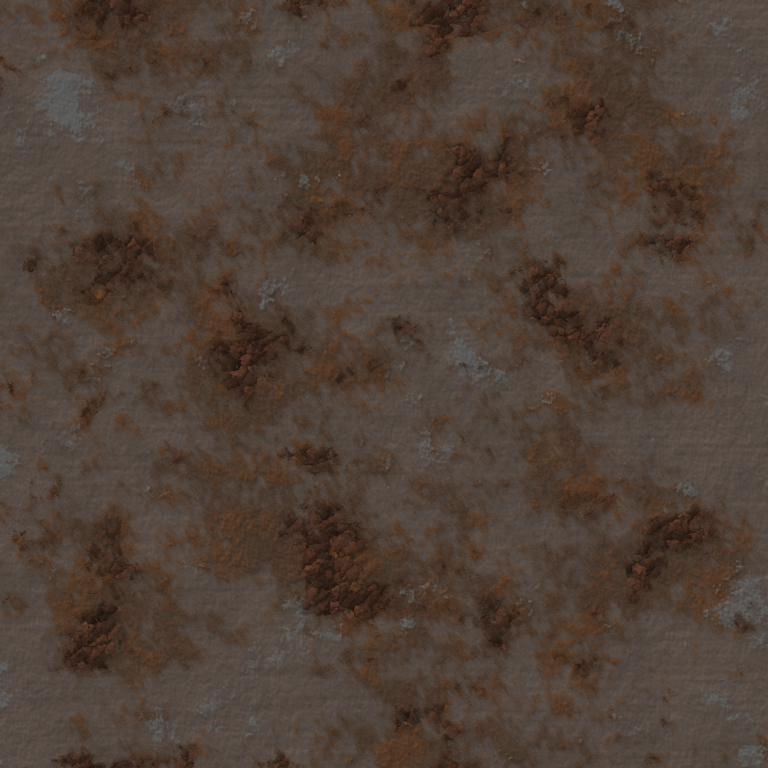
This texture is drawn by a three.js fragment shader. Its source:

```glsl
varying vec2 vUv;

#define PATCH_SCALE 5.0
#define CLUMP_SCALE 8.0
#define GRAIN_SCALE 24.0
#define FLAKE_SCALE 68.0
#define BRUSH_SCALE 170.0
#define RUST_BIAS 0.15
#define CRUST_START 0.65
#define FROST_START 1.45
#define RELIEF 0.13
#define LIGHT_STEP vec2(-0.0022, 0.0036)

const vec3 METAL = vec3(0.335, 0.292, 0.265);
const vec3 STAIN = vec3(0.275, 0.205, 0.155);
const vec3 ORANGE = vec3(0.345, 0.215, 0.125);
const vec3 FLAKE_RED = vec3(0.345, 0.200, 0.150);
const vec3 SOIL = vec3(0.175, 0.115, 0.082);
const vec3 FROST = vec3(0.355, 0.368, 0.372);
const vec3 OCHRE = vec3(0.460, 0.290, 0.090);

vec2 hash2(vec2 cell) {
  vec2 h = vec2(dot(cell, vec2(127.1, 311.7)), dot(cell, vec2(269.5, 183.3)));
  return fract(sin(h) * 43758.545);
}

float corner(vec2 cell, vec2 offset) {
  return dot(hash2(cell) * 2.0 - 1.0, offset);
}

float gradientNoise(vec2 p) {
  vec2 i = floor(p), f = fract(p);
  vec2 u = f * f * f * (f * (f * 6.0 - 15.0) + 10.0);
  vec2 e = vec2(1.0, 0.0);
  float low = mix(corner(i, f), corner(i + e.xy, f - e.xy), u.x);
  float high = mix(corner(i + e.yx, f - e.yx), corner(i + e.xx, f - e.xx), u.x);
  return mix(low, high, u.y);
}

// Fractal noise scaled to a spread of about one, whatever the gain
float fbm(vec2 p, float gain) {
  float sum = 0.0, amplitude = 1.0, power = 0.0;
  for (int i = 0; i < 5; i++) {
    sum += amplitude * gradientNoise(p);
    power += amplitude * amplitude;
    amplitude *= gain;
    p = mat2(1.62, 1.20, -1.20, 1.62) * p + 17.3;
  }
  return 4.5 * sum / sqrt(power);
}

// Angular scales: x = lit tilt, y = random tint, z = distance to the crack
vec3 flakes(vec2 p) {
  vec2 i = floor(p), f = fract(p), nearest = vec2(0.0), id = vec2(0.0);
  float first = 8.0, second = 8.0;
  for (int y = -1; y <= 1; y++) {
    for (int x = -1; x <= 1; x++) {
      vec2 cell = vec2(float(x), float(y));
      vec2 seed = hash2(i + cell);
      vec2 toSeed = cell + seed - f;
      float d = length(toSeed);
      second = min(second, max(first, d));
      if (d < first) {
        first = d;
        nearest = toSeed;
        id = seed;
      }
    }
  }
  return vec3(dot(nearest, vec2(0.7, -1.0)), id.x, second - first);
}

void main() {
  vec2 warp = vec2(fbm(vUv * 13.0 + 3.7, 0.7), fbm(vUv * 13.0 + 41.2, 0.7));
  vec2 p = vUv + 0.006 * warp;

  // Layers of noise, from broad patches down to grit
  float patches = fbm(p * vec2(0.85, 1.1) * PATCH_SCALE + 8.1, 0.55);
  float clumps = fbm(p * vec2(0.85, 1.1) * CLUMP_SCALE + 25.6, 0.6);
  float hue = fbm(p * 11.0 + 63.4, 0.7);
  float grain = fbm(vUv * GRAIN_SCALE, 0.85);
  float slope = grain - fbm((vUv + LIGHT_STEP) * GRAIN_SCALE, 0.85);
  float sides = smoothstep(0.0, 0.16, min(vUv.x, 1.0 - vUv.x) + 0.02 * patches);

  // Brushed bare metal
  float brush = gradientNoise(vec2(vUv.x * 7.0, vUv.y * BRUSH_SCALE));
  vec3 color = METAL * (1.0 + 0.09 * brush + 0.025 * hue);

  // Stain and orange rust, broken up by the grain
  float cover = 0.65 * patches + 0.45 * clumps + RUST_BIAS - 0.9 * (1.0 - sides);
  float rust = smoothstep(-0.65, 0.75, cover + 0.65 * grain);
  float warm = smoothstep(-0.3, 1.5, hue + 0.45 * grain);
  color = mix(color, mix(STAIN, ORANGE, 0.75 * warm), 0.88 * rust);

  // Pale scuffs where the rust is thin
  float scuff = fbm(p * vec2(8.0, 9.0) + 91.7, 0.65) - 0.35 * cover;
  float frost = smoothstep(FROST_START, FROST_START + 1.0, scuff + 0.55 * grain);
  color = mix(color, FROST, 0.75 * frost);

  // Crumbling crust of dark soil and reddish scales
  float crust = smoothstep(CRUST_START, CRUST_START + 1.1,
    0.7 * clumps + 0.45 * cover + 0.4 * grain);
  vec3 flake = flakes((p + 0.004 * warp.yx) * FLAKE_SCALE);
  float scale = smoothstep(0.04, 0.28, flake.z) * smoothstep(0.25, 0.75, flake.y);
  vec3 crustColor = mix(SOIL, mix(FLAKE_RED, ORANGE, 0.5 * warm), 0.65 * scale);
  crustColor *= 1.0 + 0.45 * flake.x;
  color = mix(color, crustColor, 0.85 * crust);

  // Rare ochre crumbs
  float crumb = smoothstep(2.0, 2.8, fbm(p * 36.0 + 12.9, 0.5) + 0.3 * hue);
  color = mix(color, OCHRE, 0.55 * crumb * rust);

  // Slanting light over the grit
  color *= 1.0 + RELIEF * clamp(slope, -1.8, 1.8) * mix(0.45, 1.0, max(0.6 * rust, crust));
  gl_FragColor = vec4(color, 1.0);
}
```
